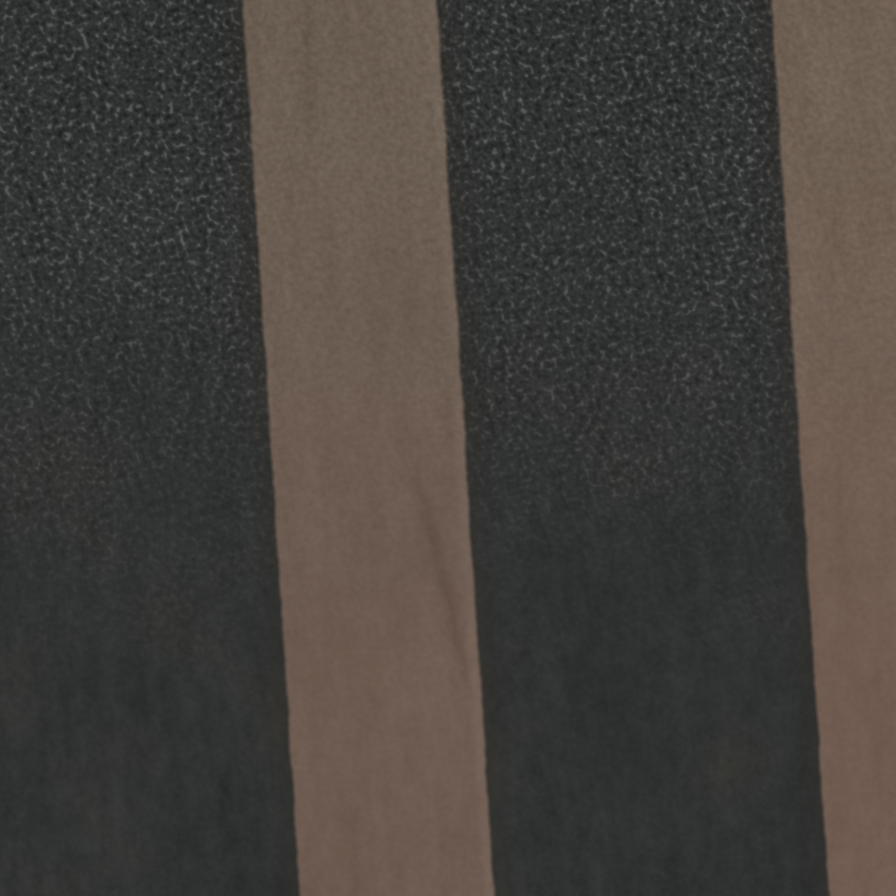
A WebGL 1 fragment shader for this pattern:

```glsl
precision highp float;
// Worn cloth with broad leaning stripes of tan and charcoal, grainy towards the top.

uniform vec2 u_resolution;

const float PERIOD = 0.590;        // distance between stripes
const float TAN_WIDTH = 0.217;
const float FIRST_EDGE = 0.3346;   // left edge of the first tan stripe at the bottom
const float LEAN = 0.064;          // sideways drift from bottom to top
const float EDGE_WOBBLE = 0.0022;
const float EDGE_SOFT = 0.0032;
const float GRAIN_SCALE = 125.0;
const float GRAIN_DARK = 0.088;
const float GLINT = 0.075;
const float GRAIN_TAN = 0.034;
const vec3 TAN_LOW = vec3(0.421, 0.351, 0.310);
const vec3 TAN_HIGH = vec3(0.416, 0.364, 0.320);
const vec3 DARK_LOW = vec3(0.190, 0.196, 0.195);
const vec3 DARK_HIGH = vec3(0.208, 0.213, 0.212);
const vec3 OLIVE = vec3(0.208, 0.203, 0.182);
const vec3 EDGE_SHADE = vec3(0.192, 0.181, 0.160);

vec2 gradientAt(vec2 cell) {
  vec3 p = fract(cell.xyx * vec3(0.1031, 0.1030, 0.0973));
  p += dot(p, p.yzx + 33.33);
  float angle = 6.2832 * fract((p.x + p.y) * p.z);
  return vec2(cos(angle), sin(angle));
}

// Gradient noise, roughly -0.7 to 0.7
float noise(vec2 p) {
  vec2 i = floor(p);
  vec2 f = p - i;
  vec2 w = f * f * f * (f * (f * 6.0 - 15.0) + 10.0);
  float a = dot(gradientAt(i), f);
  float b = dot(gradientAt(i + vec2(1.0, 0.0)), f - vec2(1.0, 0.0));
  float c = dot(gradientAt(i + vec2(0.0, 1.0)), f - vec2(0.0, 1.0));
  float d = dot(gradientAt(i + vec2(1.0, 1.0)), f - vec2(1.0, 1.0));
  return mix(mix(a, b, w.x), mix(c, d, w.x), w.y);
}

float fbm(vec2 p) {
  float sum = 0.0;
  float amp = 0.6;
  for (int k = 0; k < 4; k++) {
    sum += amp * noise(p);
    p = p * 2.03 + 17.3;
    amp *= 0.5;
  }
  return sum;
}

// Soft line of the given half width around zero
float line(float offset, float halfWidth) {
  return exp(-offset * offset / (halfWidth * halfWidth));
}

void main() {
  vec2 uv = gl_FragCoord.xy / u_resolution;
  float pixel = 1.0 / u_resolution.y;

  // Position across the leaning stripes
  float across = uv.x + LEAN * uv.y - FIRST_EDGE;
  float wobble = EDGE_WOBBLE * (noise(vec2(across * 6.0, uv.y * 21.0))
               + 0.5 * noise(vec2(across * 9.0, uv.y * 90.0)));
  float id = floor((across + 0.5 * (PERIOD - TAN_WIDTH)) / PERIOD);
  float x = across - id * PERIOD + wobble;
  float inside = 0.5 * TAN_WIDTH - abs(x - 0.5 * TAN_WIDTH);
  float soft = max(EDGE_SOFT, pixel);
  float tanMask = smoothstep(-soft, soft, inside);

  // Wear: blotches, long fibres, mottling and woven grain
  vec2 cloth = vec2(across, uv.y);
  float blotch = fbm(cloth * 5.0 + 3.7);
  float fibre = fbm(cloth * vec2(34.0, 6.0) + 8.1);
  float mottle = fbm(cloth * vec2(58.0, 40.0) + 21.0);
  vec2 twill = vec2(uv.x + 0.35 * uv.y, uv.y - 0.25 * uv.x);
  float grain = noise(twill * GRAIN_SCALE) + 0.7 * noise(twill * GRAIN_SCALE * 1.63 + 5.0);
  float rough = smoothstep(0.22, 0.90, uv.y + 0.25 * blotch);
  float glint = smoothstep(0.15, 0.65, grain);

  // Charcoal ground with continuous grain and brighter raised threads
  vec3 dark = mix(DARK_LOW, DARK_HIGH, smoothstep(0.25, 0.85, uv.y));
  dark = mix(dark, OLIVE, 0.6 * smoothstep(0.0, 0.35, blotch) * (1.0 - rough));
  dark += 0.026 * blotch + 0.028 * fibre * (1.0 - 0.5 * rough) + 0.030 * mottle;
  dark += GRAIN_DARK * (0.16 + 0.84 * rough) * grain;
  dark += GLINT * rough * (glint - 0.15);
  dark = mix(dark, EDGE_SHADE, 0.45 * line(min(inside, 0.0), 0.018));

  // Tan stripes, warmer and lighter to the right
  vec3 sand = mix(TAN_LOW, TAN_HIGH, smoothstep(0.25, 0.85, uv.y));
  sand += vec3(0.016, 0.008, 0.006) * id;
  sand += 0.020 * blotch + 0.026 * fibre + 0.022 * mottle;
  sand += GRAIN_TAN * (0.35 + 0.65 * rough) * grain;
  sand += 0.020 * line(x - TAN_WIDTH + 0.006, 0.006);

  // Two faint creases in the first tan stripe
  float first = 1.0 - step(0.5, abs(id));
  float lowCrease = line(x - 0.158 - 0.188 * (0.479 - uv.y) + 0.008 * fibre, 0.007)
                  * smoothstep(0.20, 0.27, uv.y) * (1.0 - smoothstep(0.36, 0.52, uv.y));
  float highCrease = line(x - 0.064 - 0.06 * (uv.y - 0.83) + 0.006 * fibre, 0.006)
                   * smoothstep(0.80, 0.90, uv.y);
  sand -= first * (0.030 * lowCrease + 0.024 * highCrease);

  gl_FragColor = vec4(clamp(mix(dark, sand, tanMask), 0.0, 1.0), 1.0);
}
```
